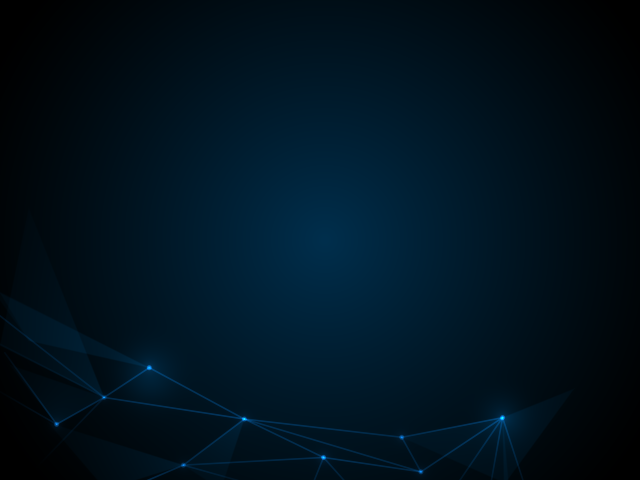
Give the GLSL for this background, as a WebGL 1 fragment shader.

```glsl
precision highp float;
// Dark blue radial backdrop with a network of glowing nodes along the bottom.
// Distances to segments draw the links, soft triangles draw the glassy facets,
// and exponential falloffs light the nodes. Units: canvas height is 1.
uniform vec2 u_resolution;

float pixel;

// Thin antialiased segment, with strength blending from start to end
float link(vec2 p, vec2 a, vec2 b, float startGain, float endGain) {
  vec2 ab = b - a;
  float t = clamp(dot(p - a, ab) / dot(ab, ab), 0.0, 1.0);
  float d = length(p - a - ab * t);
  float core = 1.0 - smoothstep(0.0004, 0.0005 + 1.2 * pixel, d);
  return (core + 0.08 * exp(-d * 300.0)) * mix(startGain, endGain, t);
}

// Signed distance to the line a-b, positive on its left
float side(vec2 p, vec2 a, vec2 b) {
  vec2 e = normalize(b - a);
  return e.x * (p.y - a.y) - e.y * (p.x - a.x);
}

// Filled counter-clockwise triangle, brightest at corner a
float facet(vec2 p, vec2 a, vec2 b, vec2 c, float reach) {
  float d = min(side(p, a, b), min(side(p, b, c), side(p, c, a)));
  return smoothstep(-pixel, pixel, d) * exp(-length(p - a) / reach);
}

// Bright dot with a small halo
float node(vec2 p, vec2 c, float gain) {
  float d = length(p - c);
  float dotMask = 1.0 - smoothstep(0.003, 0.0045 + pixel, d);
  return gain * (0.55 * dotMask + 0.2 * exp(-d * 130.0));
}

float glow(vec2 p, vec2 c, float radius) {
  vec2 q = (p - c) / radius;
  return exp(-dot(q, q));
}

void main() {
  pixel = 1.0 / u_resolution.y;
  vec2 p = gl_FragCoord.xy / u_resolution.y;
  p.x += 0.5 * (4.0 / 3.0 - u_resolution.x / u_resolution.y);

  // Backdrop
  float r = length(p - vec2(0.677, 0.5));
  float light = pow(max(0.0, 1.0 - r / 0.78), 1.2);
  vec3 color = vec3(0.0, 0.182, 0.3) * light;

  // Node positions, left to right
  vec2 leftLow = vec2(0.118, 0.116);
  vec2 leftMid = vec2(0.217, 0.172);
  vec2 leftTop = vec2(0.311, 0.234);
  vec2 floorNode = vec2(0.382, 0.031);
  vec2 hub = vec2(0.509, 0.127);
  vec2 middle = vec2(0.674, 0.047);
  vec2 rightMid = vec2(0.837, 0.089);
  vec2 rightLow = vec2(0.877, 0.017);
  vec2 rightTop = vec2(1.047, 0.130);

  // Translucent facets
  float glass = 0.0;
  glass += 0.30 * facet(p, leftMid, vec2(0.06, 0.566), vec2(0.0, 0.28), 0.22);
  glass += 0.26 * facet(p, leftTop, vec2(-0.02, 0.402), vec2(0.06, 0.29), 0.28);
  glass += 0.10 * facet(p, vec2(0.0, 0.39), vec2(0.06, 0.29), leftTop, 0.3);
  glass += 0.28 * facet(p, leftLow, leftMid, vec2(0.02, 0.24), 0.10);
  glass += 0.28 * facet(p, floorNode, vec2(0.10, 0.12), vec2(0.22, -0.02), 0.2);
  glass += 0.28 * facet(p, hub, floorNode, vec2(0.46, -0.02), 0.14);
  glass += 0.22 * facet(p, rightTop, rightMid, vec2(1.06, -0.01), 0.22);
  glass += 0.26 * facet(p, rightTop, vec2(1.05, -0.01), vec2(1.196, 0.190), 0.2);
  color += vec3(0.0, 0.2, 0.33) * glass;

  // Soft light around the two brightest nodes
  float haze = glow(p, leftTop - vec2(0.0, 0.015), 0.055)
             + 0.8 * glow(p, rightTop, 0.045);
  color += vec3(0.0, 0.07, 0.115) * haze;

  // Links between nodes
  float net = 0.0;
  net += link(p, leftTop, leftMid, 0.8, 0.6);
  net += link(p, leftMid, leftLow, 0.5, 0.7);
  net += link(p, leftTop, hub, 0.7, 0.7);
  net += link(p, leftMid, hub, 0.6, 0.8);
  net += link(p, hub, floorNode, 0.7, 0.5);
  net += link(p, hub, rightMid, 0.7, 0.5);
  net += link(p, hub, rightLow, 0.6, 0.5);
  net += link(p, hub, middle, 0.6, 0.6);
  net += link(p, floorNode, middle, 0.4, 0.6);
  net += link(p, middle, rightLow, 0.7, 0.5);
  net += link(p, rightMid, rightLow, 0.5, 0.4);
  net += link(p, rightMid, rightTop, 0.5, 0.8);
  net += link(p, rightLow, rightTop, 0.5, 0.8);

  // Links running off the canvas
  net += link(p, leftMid, vec2(0.0, 0.342), 0.4, 0.35);
  net += link(p, leftMid, vec2(0.0, 0.283), 0.25, 0.1);
  net += link(p, leftMid, vec2(0.075, 0.025), 0.35, 0.0);
  net += link(p, leftLow, vec2(0.01, 0.265), 0.55, 0.15);
  net += link(p, leftLow, vec2(0.0, 0.184), 0.35, 0.05);
  net += link(p, floorNode, vec2(0.286, -0.01), 0.5, 0.8);
  net += link(p, floorNode, vec2(0.51, -0.005), 0.4, 0.2);
  net += link(p, middle, vec2(0.651, -0.01), 0.5, 0.35);
  net += link(p, middle, vec2(0.725, -0.01), 0.5, 0.35);
  for (int i = 0; i < 3; i++)
    net += link(p, rightTop, vec2(0.955 + 0.068 * float(i), -0.005), 0.7, 0.25);
  color += vec3(0.01, 0.16, 0.29) * net;

  // Nodes
  float dots = node(p, leftTop, 1.0) + node(p, rightTop, 1.0)
    + node(p, middle, 0.95) + node(p, hub, 0.75) + node(p, leftLow, 0.65)
    + node(p, rightMid, 0.6) + node(p, rightLow, 0.55)
    + node(p, floorNode, 0.5) + node(p, leftMid, 0.35);
  color += vec3(0.08, 0.5, 0.9) * dots;
  gl_FragColor = vec4(color, 1.0);
}
```
